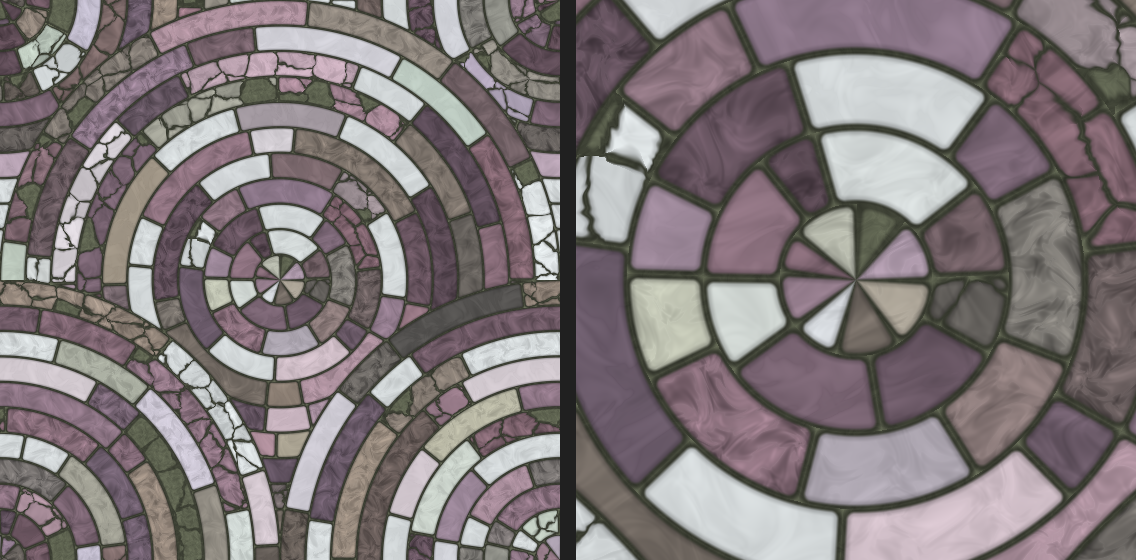
Left: the whole. Right: its middle third, enlarged.
Write a three.js fragment shader that draws this pattern.

```glsl
varying vec2 vUv;

#define RINGS 11.0
#define JOINT 0.0021
#define CORNER 0.0045
#define SOFT 0.0012
#define SHARDS 19.0
#define CRACKED 0.25
#define MISSING 0.04
#define LOST_SHARDS 0.11
#define DARK vec3(0.33, 0.295, 0.315)
#define MAUVE vec3(0.555, 0.495, 0.515)
#define PALE vec3(0.82, 0.84, 0.845)
#define GROUT vec3(0.37, 0.39, 0.315)

const float TAU = 6.2831853;

vec3 hash3(vec3 p) {
  p = fract(p * vec3(0.1031, 0.1030, 0.0973));
  p += dot(p, p.yxz + 33.33);
  return fract((p.xxy + p.yxx) * p.zyx);
}

// Layered, turning sines: about -1 to 1
float swirl(vec2 p) {
  float sum = 0.0, amp = 0.5;
  for (int i = 0; i < 4; i++) {
    p = mat2(0.8, 0.6, -0.6, 0.8) * p + 0.9 * sin(p.yx * 0.8 + 1.3);
    sum += amp * sin(p.x) * cos(p.y);
    p *= 1.7;
    amp *= 0.72;
  }
  return sum;
}

// Cellular shards: x = distance to the border, y = random value of the shard
vec2 shards(vec2 p) {
  vec2 cell = floor(p), near = vec2(9.0), next = vec2(9.0);
  float id = 0.0;
  for (int j = -1; j <= 1; j++) {
    for (int i = -1; i <= 1; i++) {
      vec2 c = cell + vec2(i, j);
      vec3 h = hash3(vec3(c, 7.0));
      vec2 v = c + 0.05 + 0.9 * h.xy - p;
      if (dot(v, v) < dot(near, near)) {
        next = near;
        near = v;
        id = h.z;
      } else if (dot(v, v) < dot(next, next)) {
        next = v;
      }
    }
  }
  float border = (dot(next, next) - dot(near, near)) / (2.0 * length(next - near));
  return vec2(border, id);
}

// Position of a joint along its ring, counted in tiles
float jointAt(float k, float count, vec2 ringId) {
  return k + 0.76 * (hash3(vec3(ringId, mod(k, count) + 51.0)).x - 0.5);
}

vec3 tileColor(vec3 h) {
  vec3 col = mix(DARK, MAUVE, clamp(h.x / 0.45, 0.0, 1.0));
  col = mix(col, PALE, smoothstep(0.44, 0.86, h.x));
  vec3 tint = mix(vec3(0.97, 1.05, 0.93), vec3(1.02, 0.96, 1.025), smoothstep(0.25, 0.5, h.y));
  tint *= mix(vec3(0.97, 0.99, 1.03), vec3(1.06, 0.985, 0.97), h.z);
  return col * mix(tint, vec3(1.0), smoothstep(0.65, 0.9, h.x));
}

void main() {
  // Overlapping discs: each lower row covers the one above it
  float row = floor(vUv.y * 2.0);
  vec2 d = vec2(fract(vUv.x - 0.5 * row + 0.5) - 0.5, vUv.y - 0.5 * row);
  float rim = 1.0;
  if (length(d) > 0.5) {
    rim = length(d) - 0.5;
    row += 1.0;
    d = vec2(fract(vUv.x - 0.5 * row + 0.5) - 0.5, vUv.y - 0.5 * row);
  }
  float disc = mod(row, 2.0);

  // Rings, each cut into tiles of uneven length
  float r = length(d);
  float ring = min(floor(r * 2.0 * RINGS), RINGS - 1.0);
  vec2 ringId = vec2(ring, disc * 37.0 + 5.0);
  float count = floor(6.5 + ring * 0.45 + 2.5 * hash3(vec3(ringId, 3.0)).y);
  float along = (atan(d.y, d.x + 1e-6) / TAU + 0.5) * count;
  float k = floor(along + 0.5);
  if (along < jointAt(k, count, ringId)) k -= 1.0;
  float arc = min(along - jointAt(k, count, ringId), jointAt(k + 1.0, count, ringId) - along);
  arc *= TAU * r / count;
  float inner = ring > 0.0 ? r - ring * 0.5 / RINGS : 1.0;
  float radial = min(inner, (ring + 1.0) * 0.5 / RINGS - r);

  vec3 tileId = vec3(ringId, mod(k, count));
  vec3 look = hash3(tileId + 11.0);
  vec3 wear = hash3(tileId + 83.0);
  vec2 seed = floor(look.xy * 60.0);

  // Cracks with wandering edges
  float wave = swirl(d * 65.0 + seed);
  vec2 shard = shards(d * SHARDS + seed + 0.12 * vec2(wave, swirl(d.yx * 50.0)));
  bool cracked = wear.x < CRACKED;
  float crack = cracked ? shard.x / SHARDS - 0.0016 - 0.0016 * wave : 1.0;
  bool gone = wear.y < MISSING || (cracked && shard.y < LOST_SHARDS);

  // Rounded tile outline: positive inside
  float gap = JOINT * min(1.0, 0.15 + r * 18.0);
  vec4 edges = vec4(arc - gap * 1.3, radial - gap, rim - JOINT, crack);
  float dist = CORNER - length(max(CORNER - edges, 0.0));
  if (gone) dist = -max(dist, 0.0) - JOINT;

  // Stone: mottled when dark, veined when pale
  vec3 stone = tileColor(look);
  float mottle = swirl(d * mix(70.0, 150.0, wear.z) + seed * 1.7);
  float vein = pow(1.0 - min(abs(mottle + 0.4 * wave), 1.0), 7.0);
  float rough = mix(0.27, 0.08, smoothstep(0.2, 0.7, look.x)) * (0.4 + wear.z);
  stone *= 1.0 + rough * mottle;
  stone += (0.07 * wear.z - 0.025) * vein;
  if (cracked) stone *= 0.9 + 0.18 * shard.y;
  stone *= mix(0.8, 1.0, smoothstep(0.0, 0.004, dist));

  // Grainy grout, shaded beside the tiles
  vec3 grout = GROUT * (1.0 + 0.13 * swirl(d * 330.0) + 0.06 * wave);
  grout *= mix(0.58, 1.0, smoothstep(0.001, 0.005, -dist));

  gl_FragColor = vec4(mix(grout, stone, smoothstep(-SOFT, SOFT, dist)), 1.0);
}
```
